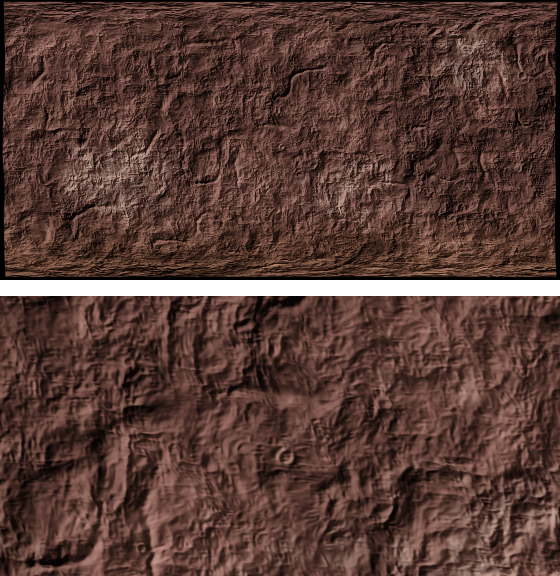
Top, the full canvas; bottom, a detail of the centre.
This texture is drawn by a Shadertoy shader. Its source:

```glsl
float hash(vec3 p) {
    return fract(sin(dot(p, vec3(127.1, 311.7, 74.7))) * 43758.5453);
}

float noise(vec3 p) {
    vec3 i = floor(p), f = fract(p);
    f = f * f * (3.0 - 2.0 * f);
    vec2 o = vec2(0, 1);
    vec4 x = mix(
        vec4(hash(i), hash(i + o.xyx), hash(i + o.xxy), hash(i + o.xyy)),
        vec4(hash(i + o.yxx), hash(i + o.yyx), hash(i + o.yxy), hash(i + o.yyy)), f.x);
    vec2 y = mix(x.xz, x.yw, f.y);
    return mix(y.x, y.y, f.z);
}

// Unrolled barrel: detail stretches sideways close to the poles
vec3 globe(vec2 p) {
    float lon = p.x * 3.14159;
    float radius = 1.0 - 0.75 * pow(abs(2.0 * p.y - 1.0), 7.0);
    return vec3(radius * cos(lon), radius * sin(lon), p.y * 3.14159);
}

vec3 warp(vec3 d) {
    d += 0.07 * (vec3(noise(d * 6.0), noise(d * 6.0 + 9.0), noise(d * 6.0 + 23.0)) - 0.5);
    return d + 0.02 * (vec3(noise(d * 22.0), noise(d * 22.0 + 9.0), noise(d * 22.0 + 23.0)) - 0.5);
}

float craters(vec2 p) {
    float height = 0.0;
    for (float i = 0.0; i < 14.0; i++) {
        vec2 centre = vec2(2.0 * hash(vec3(i, 1, 4)), 0.15 + 0.7 * hash(vec3(i, 2, 7)));
        float radius = mix(0.005, 0.014, pow(hash(vec3(i, 3, 5)), 2.0));
        float r = length(p - centre) / radius;
        float rim = exp(-10.0 * (r - 1.0) * (r - 1.0));
        height += 22.0 * radius * (rim - 1.0 + smoothstep(0.3, 1.0, r));
    }
    return height;
}

float relief(vec2 p) {
    vec3 d = warp(globe(p));
    float height = craters(p);

    // Crossing ridges and cracks, finer at each step
    float roughness = 0.4 + 1.2 * noise(d * 8.0 + 40.0);
    float size = 1.0, frequency = 4.5;
    for (int i = 0; i < 5; i++) {
        float ridge = 1.0 - abs(2.0 * noise(d * frequency + 17.0 * float(i)) - 1.0);
        height += mix(1.0, roughness, min(float(i) * 0.5, 1.0)) * size * ridge;
        size *= 0.62;
        frequency *= 1.9;
    }

    // Broken rifts
    float rift = (noise(d * 3.2 + 60.0) - 0.5) * 18.0;
    return height - 0.7 * exp(-rift * rift) * smoothstep(0.5, 0.7, noise(d * 5.0 + 80.0));
}

float blob(vec2 p, vec2 centre, vec2 size) {
    vec2 q = (p - centre) / size;
    return exp(-dot(q, q));
}

void mainImage(out vec4 fragColor, in vec2 fragCoord) {
    vec2 p = fragCoord / iResolution.y;
    float width = iResolution.x / iResolution.y;
    vec3 d = warp(globe(p));

    // Low light from the left
    vec2 toLight = 0.002 * vec2(-0.85, 0.53);
    float slope = (relief(p - toLight) - relief(p + toLight)) / (0.004 * 25.0);
    float shade = slope / sqrt(1.0 + 0.15 * slope * slope);

    // Pale highlands and dark lowlands
    float pale = blob(p, vec2(0.42, 0.36), vec2(0.24, 0.17))
               + blob(p, vec2(1.68, 0.76), vec2(0.14, 0.13))
               + 0.7 * blob(p, vec2(1.28, 0.34), vec2(0.28, 0.14));
    float patches = 0.5 * noise(d * 7.0 + 5.0) + 0.5 * noise(d * 19.0 + 5.0);
    pale = smoothstep(0.45, 1.1, 0.6 * pale + 0.8 * patches);
    float dark = blob(p, vec2(1.4, 0.58), vec2(0.16, 0.22))
               + blob(p, vec2(1.95, 0.7), vec2(0.12, 0.2));

    float tone = 0.32 + 0.125 * shade * (1.0 + 0.4 * pale) + 0.09 * pale - 0.08 * dark;
    tone += 0.18 * (noise(d * 2.6) - 0.5) + 0.16 * (noise(d * 8.0 + 30.0) - 0.5);
    tone += 0.1 * (noise(d * 65.0) - 0.5);
    tone = clamp(tone, 0.03, 0.75);

    // Red dust, greyer where it is bright, browner to the south
    vec3 tint = vec3(1.0, 0.54, 0.43) + tone * vec3(0.0, 0.3, 0.38);
    tint = mix(tint, vec3(1.0, 0.86, 0.77), 0.7 * pale * smoothstep(0.2, 0.55, tone));
    tint.b -= 0.07 * (1.0 - smoothstep(0.03, 0.3, p.y));
    vec3 color = tone * tint;

    // Black frame with worn sides
    float wear = 0.01 * (noise(vec3(p.y * 9.0, p.x, 2.0)) - 0.5);
    float side = min(p.x, width - p.x) - 0.014 + wear;
    float inside = min(side, min(p.y - 0.011, 0.994 - p.y));
    color *= smoothstep(-0.002, 0.003, inside);

    fragColor = vec4(color, 1.0);
}
```
